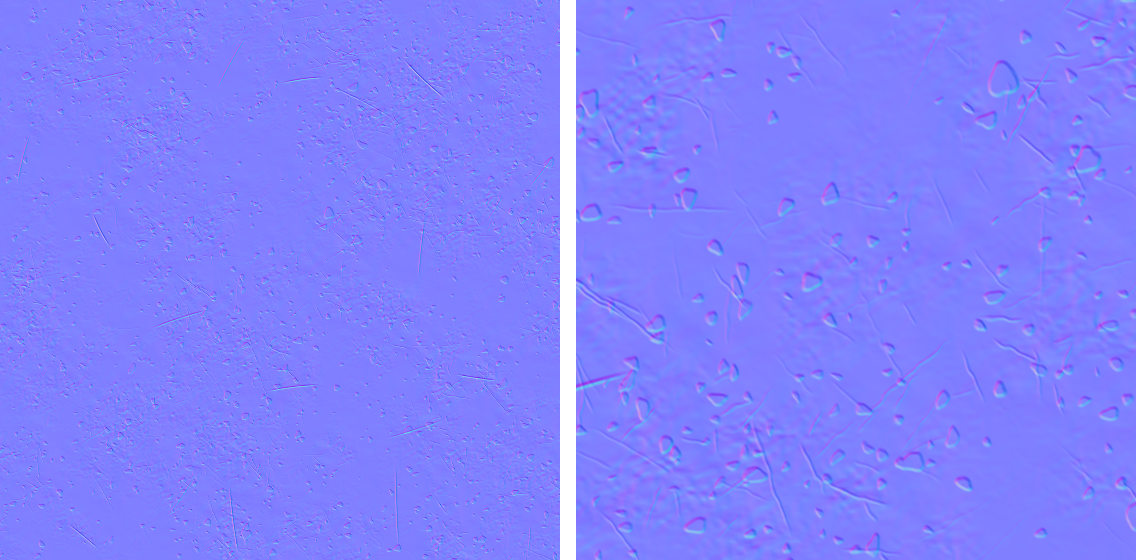
Left, the full canvas; right, a detail of the centre.
Give the GLSL for this texture map, as a Shadertoy shader.

```glsl
// Tangent-space normal map of worn painted metal: chips, scratches and patchy grain.
#define CHIP_DEPTH 0.00095
#define CHIP_EDGE 0.0014
#define SCRATCH_DEPTH 0.0012
#define SCRATCH_WIDTH 0.0019
#define HAIR_DEPTH 0.00042
#define HAIR_WIDTH 0.0014
#define GRAIN_DEPTH 0.0011
#define DENT_DEPTH 0.0013
#define SAMPLE_STEP 0.0008

vec3 hash3(vec2 p) {
    vec3 q = fract(p.xyx * vec3(0.1031, 0.1030, 0.0973));
    q += dot(q, q.yxz + 33.33);
    return fract((q.xxy + q.yzz) * q.zyx);
}

float noise(vec2 p) {
    vec2 i = floor(p), f = fract(p);
    f = f * f * f * (f * (f * 6.0 - 15.0) + 10.0);
    float low = mix(hash3(i).x, hash3(i + vec2(1, 0)).x, f.x);
    float high = mix(hash3(i + vec2(0, 1)).x, hash3(i + vec2(1, 1)).x, f.x);
    return mix(low, high, f.y);
}

vec2 rotate(vec2 p, float angle) {
    float c = cos(angle), s = sin(angle);
    return vec2(c * p.x + s * p.y, c * p.y - s * p.x);
}

// Uneven wear: 0 on smooth paint, 1 in rough patches.
float wear(vec2 p) {
    float n = 0.5 * noise(p * 5.0 + 3.7) + 0.5 * noise(p * 15.0 + 9.1);
    return smoothstep(0.22, 0.68, n);
}

// Flat-bottomed, bevelled pits; one candidate per cell.
float chips(vec2 p, float cells, float size, float density) {
    vec2 q = p * cells, base = floor(q);
    float depth = 0.0;
    for (int y = -1; y <= 1; y++)
    for (int x = -1; x <= 1; x++) {
        vec2 cell = base + vec2(x, y);
        vec3 place = hash3(cell + cells), shape = hash3(cell + cells + 57.0);
        vec2 center = cell + place.xy;
        if (place.z > density * (0.3 + 1.2 * wear(center / cells))) continue;
        vec2 d = rotate((q - center) / cells, 0.5 + (shape.x - 0.5) * 2.8);
        d.y *= 1.1 + 1.0 * shape.y;
        float lobes = 1.0 + 0.14 * sin(3.0 * atan(d.y, d.x + 1e-6) + 6.3 * shape.z);
        float radius = size * mix(0.55, 1.0, shape.z * shape.z) * lobes;
        float pit = smoothstep(CHIP_EDGE, -CHIP_EDGE, length(d) - radius);
        depth = max(depth, pit * mix(1.05, 0.6, shape.y));
    }
    return depth;
}

// Tapered, slightly bowed grooves; one candidate per cell.
float scratches(vec2 p, float cells, float reach, float width, float density) {
    vec2 q = p * cells, base = floor(q);
    float depth = 0.0;
    for (int y = -1; y <= 1; y++)
    for (int x = -1; x <= 1; x++) {
        vec2 cell = base + vec2(x, y);
        vec3 place = hash3(cell + cells + 13.0), shape = hash3(cell + cells + 91.0);
        if (place.z > density) continue;
        vec2 d = rotate((q - cell - place.xy) / cells, 3.1416 * shape.x);
        float along = d.x / (reach * mix(0.35, 1.0, shape.y));
        float across = d.y + (shape.z - 0.5) * 0.08 * reach * along * along;
        float taper = smoothstep(1.0, 0.5, abs(along));
        float groove = smoothstep(width, 0.0, abs(across));
        depth = max(depth, groove * taper * mix(0.4, 1.0, shape.z));
    }
    return depth;
}

// Fine roughness brushed in two crossing directions, gathered in small clusters.
float grain(vec2 p) {
    vec2 bent = p + 0.005 * vec2(noise(p * 60.0), noise(p * 60.0 + 40.0));
    float rising = noise(rotate(bent, 0.45) * vec2(85, 210) + 21.0);
    float upright = noise(rotate(bent, -0.25) * vec2(200, 80) + 63.0);
    float fine = noise(bent * vec2(230, 260) + 5.0);
    float cluster = smoothstep(0.25, 0.85, noise(p * 32.0 + 17.0));
    return (0.4 * rising + 0.3 * upright + 0.4 * fine - 0.55) * (0.22 + cluster);
}

float height(vec2 p) {
    float rough = wear(p);
    vec2 ragged = p + 0.0022 * (vec2(noise(p * 150.0), noise(p * 150.0 + 70.0)) - 0.5);
    float pits = chips(ragged, 18.0, 0.0098, 0.24);
    pits = max(pits, chips(ragged, 40.0, 0.0062, 0.24));
    pits = max(pits, 0.85 * chips(ragged, 80.0, 0.0036, 0.17));
    float h = -CHIP_DEPTH * pits;
    h -= SCRATCH_DEPTH * scratches(p, 6.0, 0.078, SCRATCH_WIDTH, 0.5);
    float hairs = scratches(ragged, 17.0, 0.052, HAIR_WIDTH, 0.5);
    hairs = max(hairs, scratches(ragged, 44.0, 0.02, HAIR_WIDTH, 0.5) * rough);
    h -= HAIR_DEPTH * hairs * (0.3 + 0.9 * rough);
    // Shallow dents give the sheet its broad unevenness.
    float dents = 0.7 * noise(p * 26.0 + 31.0) + 0.45 * noise(p * 65.0 + 11.0);
    h += DENT_DEPTH * dents * (0.35 + 0.65 * rough);
    return h + GRAIN_DEPTH * grain(p) * mix(0.2, 1.0, rough) * (1.0 - 0.7 * min(pits, 1.0));
}

void mainImage(out vec4 fragColor, in vec2 fragCoord) {
    vec2 p = fragCoord / iResolution.y;
    vec2 e = vec2(SAMPLE_STEP, 0.0);
    // Central differences keep edges smooth at any canvas size.
    vec2 slope = vec2(height(p + e.xy) - height(p - e.xy),
                      height(p + e.yx) - height(p - e.yx)) / (2.0 * SAMPLE_STEP);
    vec3 normal = normalize(vec3(-slope, 1.0));
    fragColor = vec4(0.5 + 0.5 * normal, 1.0);
}
```
